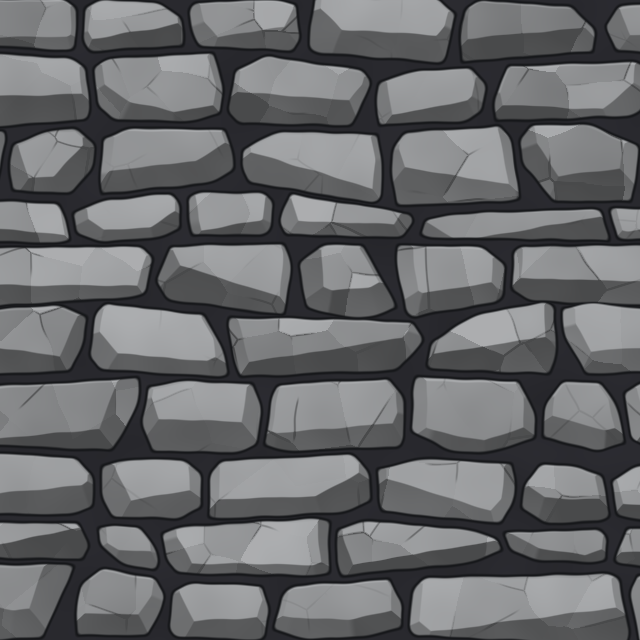
A Shadertoy shader for this texture:

```glsl
#define ROWS 10.0
#define COLUMNS 4.6
#define ROW_WAVE 0.55
#define JOINT_JITTER 0.7
#define JOINT_SLANT 0.026
#define HALF_GAP 0.0068
#define CORNER_ROUND 0.006
#define PLATE_SCALE 11.0
#define PLATE_CONTRAST 0.13
#define MORTAR vec3(0.16, 0.16, 0.18)
#define OUTLINE vec3(0.085, 0.09, 0.10)
#define STONE_TINT vec3(0.99, 1.0, 1.012)

vec2 hash2(vec2 p) {
    vec3 q = fract(p.xyx * vec3(0.1031, 0.1030, 0.0973));
    q += dot(q, q.yzx + 33.33);
    return fract((q.xx + q.yz) * q.zy);
}

float gradientNoise(vec2 p) {
    vec2 cell = floor(p), f = p - cell;
    vec2 u = f * f * (3.0 - 2.0 * f);
    vec4 g;
    for (int k = 0; k < 4; k++) {
        vec2 o = vec2(k & 1, k >> 1);
        float angle = 6.2832 * hash2(cell + o + 57.0).x;
        g[k] = dot(vec2(cos(angle), sin(angle)), f - o);
    }
    return mix(mix(g.x, g.y, u.x), mix(g.z, g.w, u.x), u.y);
}

// Wavy bed line under a row, and the upright joint left of a stone
float bedLine(float row, float x) {
    float shift = 0.4 * (hash2(vec2(row, 7.0)).x - 0.5);
    return (row + shift + ROW_WAVE * gradientNoise(vec2(x * 2.7, row * 5.37))) / ROWS;
}

float rowOffset(float row) { return hash2(vec2(row, 31.0)).y * 3.0; }

vec2 stoneCorner(vec2 id, float side, float top) {
    vec2 r = hash2(vec2(id.x + side, id.y) + 90.0);
    float x = (id.x + side + JOINT_JITTER * (r.x - 0.5) - rowOffset(id.y)) / COLUMNS;
    return vec2(x + JOINT_SLANT * (r.y - 0.5) * (2.0 * top - 1.0), bedLine(id.y + top, x));
}

vec2 outward(vec2 edge) { return normalize(vec2(edge.y, -edge.x)); }

float smoothMax(float a, float b, float k) {
    float h = max(k - abs(a - b), 0.0);
    return max(a, b) + h * h * 0.25 / k;
}

// Cut block: signed distance in x, shade of the facet in y
vec2 stone(vec2 p, vec2 id, float soft) {
    vec2 corner[4];
    for (int k = 0; k < 4; k++)
        corner[k] = stoneCorner(id, float(k == 1 || k == 2), float(k > 1));
    vec2 middle = 0.25 * (corner[0] + corner[1] + corner[2] + corner[3]);
    float size = min(0.5 * (corner[2].y + corner[3].y - corner[0].y - corner[1].y),
                     0.5 * (corner[1].x + corner[2].x - corner[0].x - corner[3].x));
    float dist = -1.0, height = 0.0;
    float shade = 0.605 + 0.09 * (hash2(id + 11.0).x - 0.5) + 0.5 * (p.y - middle.y);

    // Even planes are the sides, odd planes chop the corners
    for (int k = 0; k < 8; k++) {
        int i = k >> 1;
        vec2 a = corner[i], b = corner[(i + 1) & 3], c = corner[(i + 2) & 3];
        vec2 r = hash2(id * 8.0 + float(k) * 3.7 + 200.0);
        vec2 s = hash2(id * 8.0 + float(k) * 5.3 + 400.0);
        vec2 n = outward(b - a);
        float cut = 0.0;
        if ((k & 1) == 1) {
            n = normalize(mix(n, outward(c - b), mix(0.2, 0.8, r.x)));
            cut = size * mix(0.05, 0.27, r.y);
        }
        float plane = dot(p - b, n) + HALF_GAP + cut;
        dist = smoothMax(dist, plane, CORNER_ROUND);

        // Bevels grow wide and skewed towards the underside
        float under = smoothstep(0.6, -0.8, n.y);
        float bevel = size * mix(0.035, 0.14 + 0.26 * s.x, under);
        float skew = (s.y - 0.5) * mix(0.02, 0.45, under);
        float facet = plane + bevel + skew * dot(p - middle, vec2(-n.y, n.x));
        float light = 0.5 + 0.15 * n.y - 0.03 * n.x + 0.07 * (r.x - 0.5);
        shade = mix(shade, light, smoothstep(-soft, soft, facet - height));
        height = max(height, facet);
    }
    return vec2(dist, shade);
}

// Broken plates: tone in x, distance to the nearest crack in y
vec2 plates(vec2 p) {
    vec2 cell = floor(p), nearest = vec2(9.0), second = vec2(9.0), owner = cell;
    for (int y = -1; y <= 1; y++)
    for (int x = -1; x <= 1; x++) {
        vec2 id = cell + vec2(x, y);
        vec2 site = id + hash2(id + 700.0) - p;
        if (dot(site, site) < dot(nearest, nearest)) {
            second = nearest; nearest = site; owner = id;
        } else if (dot(site, site) < dot(second, second)) second = site;
    }
    float edge = dot(0.5 * (nearest + second), normalize(second - nearest));
    float tone = hash2(owner + 300.0).y - 0.6 + 0.35 * dot(nearest, vec2(0.6, 0.8));
    return vec2(tone, edge);
}

void mainImage(out vec4 fragColor, in vec2 fragCoord) {
    vec2 uv = fragCoord / iResolution.y;
    float pixel = 1.0 / iResolution.y;
    vec2 wobble = vec2(gradientNoise(uv * 23.0), gradientNoise(uv * 23.0 + 40.0));
    vec2 p = uv + 0.003 * wobble;

    // Nearest stone among the neighbouring rows and columns
    vec2 best = vec2(9.0, 0.0), bestId = vec2(0.0);
    for (int y = -1; y <= 1; y++)
    for (int x = -1; x <= 1; x++) {
        float row = floor(p.y * ROWS) + float(y);
        vec2 id = vec2(floor(p.x * COLUMNS + rowOffset(row)) + float(x), row);
        vec2 block = stone(p, id, max(pixel, 0.0011));
        if (block.x < best.x) { best = block; bestId = id; }
    }

    // Chipped plates and partial cracks
    vec2 character = hash2(bestId + 55.0);
    vec2 plate = plates((p + 0.003 * wobble.yx) * PLATE_SCALE + character * 20.0);
    float wear = smoothstep(0.1, 0.8, character.x);
    float crack = 1.0 - smoothstep(0.0, 0.0012 + pixel, plate.y / PLATE_SCALE);
    crack *= smoothstep(0.0, 0.25, gradientNoise(uv * 13.0 + 9.0));
    float shade = best.y + PLATE_CONTRAST * wear * plate.x - 0.16 * crack * (0.25 + wear);
    shade += 0.025 * gradientNoise(uv * 17.0);

    // Stone, dark outline, then mortar
    vec3 color = STONE_TINT * clamp(shade, 0.29, 0.68);
    color = mix(color, OUTLINE, smoothstep(-0.001 - pixel, pixel, best.x));
    vec3 mortar = MORTAR * (1.0 + 0.12 * gradientNoise(uv * 12.0));
    color = mix(color, mortar, smoothstep(0.0015, 0.0055, best.x));
    fragColor = vec4(color, 1.0);
}
```
